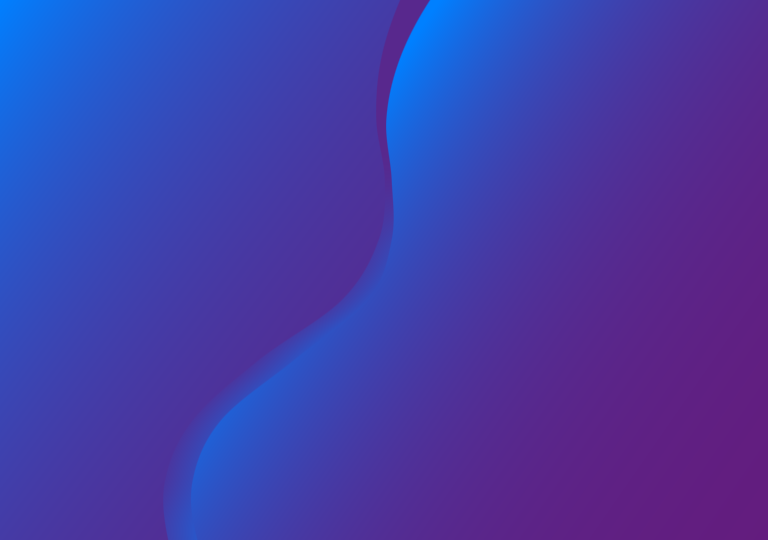
Give the GLSL for this background, as a Shadertoy shader.

```glsl
// Cubic blend through four evenly spaced values
vec2 spline(vec2 a, vec2 b, vec2 c, vec2 d, float t) {
    vec2 slopeB = 0.5 * (c - a), slopeC = 0.5 * (d - b);
    vec2 quad = 3.0 * (c - b) - 2.0 * slopeB - slopeC;
    vec2 cube = 2.0 * (b - c) + slopeB + slopeC;
    return b + t * (slopeB + t * (quad + t * cube));
}

// Horizontal place of the front (x) and back (y) wave edges at a given depth
vec2 waveEdges(float depth) {
    vec2 bends[12] = vec2[12](
        vec2(0.622, 0.562), vec2(0.560, 0.521), vec2(0.520, 0.496),
        vec2(0.503, 0.490), vec2(0.510, 0.501), vec2(0.510, 0.493),
        vec2(0.479, 0.445), vec2(0.383, 0.337), vec2(0.288, 0.251),
        vec2(0.251, 0.215), vec2(0.257, 0.219), vec2(0.293, 0.247));
    float s = clamp(depth, 0.0, 0.9999) * 9.0;
    int i = int(s);
    return spline(bends[i], bends[i + 1], bends[i + 2], bends[i + 3], fract(s));
}

// Blue to plum ramp
vec3 ramp(float t) {
    return mix(vec3(0.0, 0.5, 1.0), vec3(0.40, 0.10, 0.48), clamp(t, 0.0, 1.0));
}

// Ramp that levels off with distance
vec3 easedRamp(float distance) {
    return ramp(1.0 - exp(-max(distance, 0.0)));
}

float coverage(float d) {
    float blur = 0.75 * fwidth(d);
    return smoothstep(-blur, blur, d);
}

void mainImage(out vec4 fragColor, in vec2 fragCoord) {
    vec2 uv = fragCoord / iResolution.xy;
    uv.y = 1.0 - uv.y;
    vec2 fromEdge = uv.x - waveEdges(uv.y);

    // Left field
    vec3 color = easedRamp(dot(uv, vec2(2.12, 1.12)));

    // Back wave: plum above, lighter below and towards the front wave
    float shade = mix(0.86, 0.66, smoothstep(0.27, 0.47, uv.y));
    shade += 0.06 * smoothstep(0.60, 0.70, uv.y);
    shade -= 5.0 * max(fromEdge.y, 0.0) * smoothstep(0.33, 0.5, uv.y);
    shade -= 0.12 * smoothstep(0.88, 1.0, uv.y);
    color = mix(color, ramp(max(shade, 0.38)), coverage(fromEdge.y));

    // Front wave
    vec3 front = easedRamp(dot(uv, vec2(3.94, 1.92)) - 2.26);
    color = mix(color, front, coverage(fromEdge.x));

    fragColor = vec4(color, 1.0);
}
```
